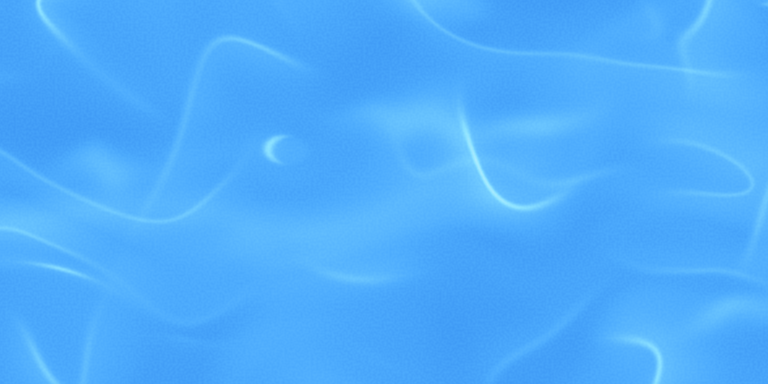
Reproduce this texture procedurally as a WebGL 2 fragment shader.

```glsl
#version 300 es
precision highp float;
// Sunlit pool water: thin curved caustic lines over soft blue swells.
// Lines are zero contours of warped gradient noise, bright in parts and veiled on
// one side; hooks, glints and pale patches are scattered by cell, with fine grain.

#define BASE_LIGHT 0.155   // mean brightness of the water
#define SWELL 0.25         // contrast of the broad swells
#define WARP 0.32          // bending of the caustic lines
#define LINE_WIDTH 0.0058  // half width of the sharpest line
#define LINE_LIGHT 0.78    // brightness of the lines
#define VEIL_LIGHT 0.27    // glow on the lit side of a line
#define VEIL_REACH 0.10    // how far that glow spreads
#define CELL 0.42          // spacing of the scattered lights
#define GRAIN 0.085        // strength of the fine grain
#define GRAIN_FREQ 147.0   // grains per canvas height

out vec4 fragColor;
uniform vec2 u_resolution;

vec2 hash2(vec2 p) {
  vec3 a = fract(p.xyx * vec3(0.1031, 0.1030, 0.0973));
  a += dot(a, a.yzx + 33.33);
  return fract((a.xx + a.yz) * a.zy);
}

float cornerSlope(vec2 cell, vec2 offset) {
  float angle = 6.2832 * hash2(cell + 71.0).x;
  return dot(vec2(cos(angle), sin(angle)), offset);
}

float gradientNoise(vec2 p) {
  vec2 i = floor(p), f = fract(p);
  vec2 u = f * f * f * (f * (f * 6.0 - 15.0) + 10.0);
  vec2 e = vec2(1.0, 0.0);
  return mix(mix(cornerSlope(i, f), cornerSlope(i + e.xy, f - e.xy), u.x),
             mix(cornerSlope(i + e.yx, f - e.yx), cornerSlope(i + e.xx, f - e.xx), u.x), u.y);
}

mat2 rotation(float a) { return mat2(cos(a), sin(a), -sin(a), cos(a)); }

vec2 bend(vec2 p, float seed) {
  vec2 q = p * 1.9 + seed;
  return p + WARP * vec2(gradientNoise(q), gradientNoise(q + 19.7));
}

float waveHeight(vec2 p, vec2 freq, float seed) {
  return gradientNoise(bend(p, seed) * freq + seed * 1.7);
}

// One family of caustic lines with its soft one-sided veil
float caustics(vec2 p, vec2 freq, float seed) {
  const float e = 0.004;
  float h = waveHeight(p, freq, seed);
  vec2 slope = vec2(waveHeight(p + vec2(e, 0.0), freq, seed),
                    waveHeight(p + vec2(0.0, e), freq, seed)) - h;
  float d = h / (length(slope) / e + 0.08);
  float focus = smoothstep(-0.15, 0.5, gradientNoise(p * 2.1 + seed * 3.1));
  float width = max(mix(0.02, LINE_WIDTH, focus), 1.0 / u_resolution.y);
  float core = exp(-d * d / (width * width)) * focus * (0.2 + 0.8 * focus);
  float halo = exp(-abs(d) / 0.025) * focus * 0.24;
  float veil = smoothstep(-width, width * 3.0, d) * exp(-max(d, 0.0) / VEIL_REACH);
  return LINE_LIGHT * (core + halo) + VEIL_LIGHT * veil * (0.1 + 0.9 * focus);
}

// Small lights, one kind per cell: hook, glint, pale patch or nothing
float scatteredLights(vec2 p) {
  float sum = 0.0;
  vec2 home = floor(p / CELL);
  for (int y = -1; y <= 1; y++) {
    for (int x = -1; x <= 1; x++) {
      vec2 cell = home + vec2(x, y);
      vec2 kind = hash2(cell + 5.3), look = hash2(cell + 41.9);
      vec2 center = (cell + 0.15 + 0.7 * hash2(cell + 13.1)) * CELL;
      vec2 q = rotation(0.7 * (look.x - 0.6)) * (p - center);
      if (kind.x < 0.25) {
        vec2 radii = mix(vec2(0.05, 0.035), vec2(0.09, 0.05), look.y);
        float r = length(q / radii);
        float d = (r - 1.0) * radii.y;
        float turn = atan(q.y, q.x) - (kind.y < 0.5 ? 0.0 : 3.0);
        float arc = pow(0.5 + 0.5 * cos(turn), 3.5);
        float thick = 0.004 + 0.005 * arc;
        sum += (0.7 * exp(-d * d / (thick * thick)) + 0.15 * exp(-abs(d) / 0.02)) * arc;
        sum += 0.10 * smoothstep(1.2, 0.5, r);
      } else if (kind.x < 0.42) {
        q.y += 0.8 * q.x * q.x;
        vec2 s = q / vec2(0.04 + 0.04 * look.y, 0.006);
        sum += 0.6 * exp(-dot(s, s)) + 0.14 * exp(-dot(s, s) * 0.1);
      } else if (kind.x < 0.8) {
        q += 0.06 * vec2(gradientNoise(p * 6.0), gradientNoise(p * 6.0 + 31.0));
        vec2 s = q / vec2(0.09 + 0.07 * look.y, 0.042);
        sum += 0.34 * exp(-dot(s, s));
      }
    }
  }
  return sum;
}

vec3 waterColor(float light) {
  vec3 c = mix(vec3(0.24, 0.595, 0.957), vec3(0.30, 0.67, 0.99), clamp(light / 0.2, 0.0, 1.0));
  c = mix(c, vec3(0.54, 0.88, 1.0), clamp((light - 0.2) / 0.8, 0.0, 1.0));
  return mix(c, vec3(0.86, 0.99, 0.99), clamp(light - 1.0, 0.0, 1.0));
}

void main() {
  vec2 p = gl_FragCoord.xy / u_resolution.y;

  // Broad swells, stretched sideways, with crests lifted more than troughs sink
  vec2 q = rotation(-0.15) * bend(p, 8.4) * vec2(1.2, 2.3);
  float swell = gradientNoise(q + 3.7) + 0.5 * gradientNoise(q * 2.1 + 17.2)
              + 0.22 * gradientNoise(q * 4.3 + 29.5);
  float light = BASE_LIGHT + SWELL * swell * (1.0 + 0.6 * swell);

  // Caustic lines: two bold families and one faint, flat one
  light += caustics(p, vec2(1.15, 1.35), 4.3);
  light += 0.6 * caustics(p, vec2(1.3, 1.1), 12.6);
  light += 0.35 * caustics(p, vec2(1.1, 2.9), 23.1);
  light += scatteredLights(p);

  light += GRAIN * gradientNoise(p * GRAIN_FREQ);
  fragColor = vec4(waterColor(light), 1.0);
}
```
